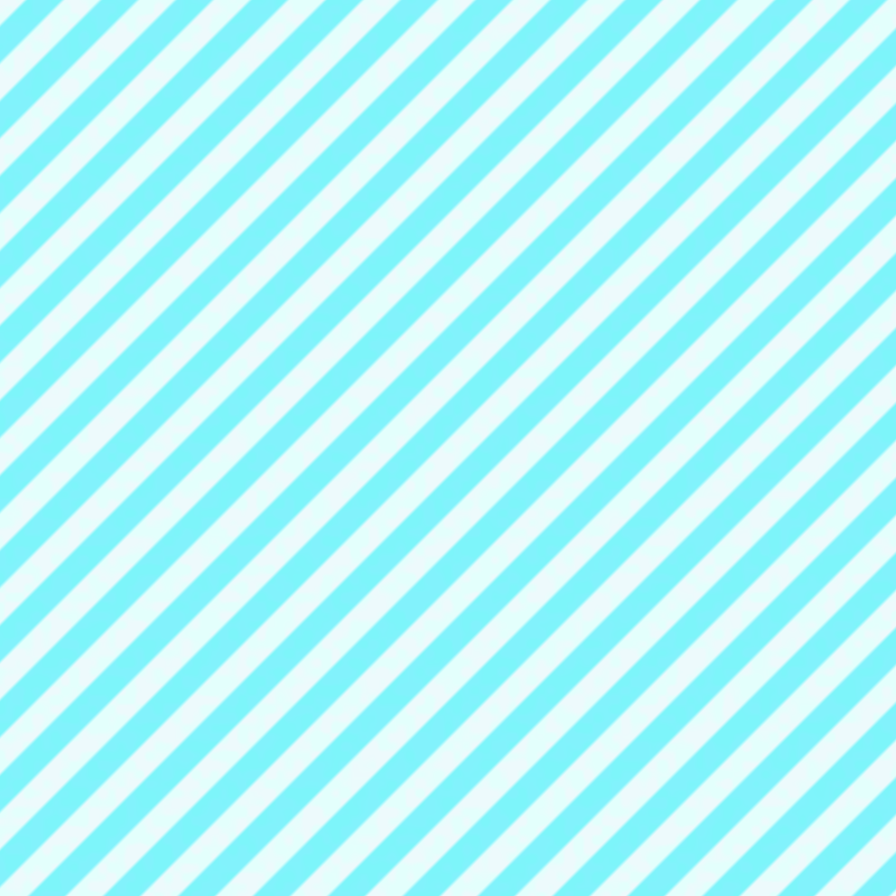
Write a WebGL 2 fragment shader that draws this pattern.

```glsl
#version 300 es
precision highp float;

uniform vec2 u_resolution;
out vec4 fragColor;

#define REPEATS 11.963       // stripe periods along each side
#define OFFSET 0.0286        // first cyan edge, from the top left corner
#define CYAN_SHARE 0.5       // part of each period that is cyan
#define SOFTNESS 0.042       // half width of the edge blur, in periods
#define MOTTLE_SCALE 96.0    // cells of faint mottling per side
#define CYAN_A vec3(0.510, 0.950, 0.990)
#define CYAN_B vec3(0.490, 0.960, 0.980)
#define PALE_A vec3(0.890, 1.000, 0.990)
#define PALE_B vec3(0.930, 0.980, 0.990)

float hash(vec2 cell) {
    return fract(sin(dot(cell, vec2(127.1, 311.7))) * 43758.5453);
}

float valueNoise(vec2 p) {
    vec2 cell = floor(p);
    vec2 t = smoothstep(0.0, 1.0, fract(p));
    float low = mix(hash(cell), hash(cell + vec2(1.0, 0.0)), t.x);
    float high = mix(hash(cell + vec2(0.0, 1.0)), hash(cell + vec2(1.0, 1.0)), t.x);
    return mix(low, high, t.y);
}

// Signed distance to the nearest stripe edge in periods, negative inside cyan
float stripeDistance(vec2 p) {
    float phase = (p.x + 1.0 - p.y - OFFSET) * REPEATS;
    float fromCentre = abs(fract(phase - 0.5 * CYAN_SHARE + 0.5) - 0.5);
    return fromCentre - 0.5 * CYAN_SHARE;
}

void main() {
    vec2 p = gl_FragCoord.xy / u_resolution.y;

    // Blur the edges slightly, by no less than the pixel size
    float pixel = REPEATS * sqrt(2.0) / u_resolution.y;
    float blur = max(SOFTNESS, 0.75 * pixel);
    float pale = smoothstep(-blur, blur, stripeDistance(p));

    // Faint mottling within each colour
    float mottle = smoothstep(0.25, 0.75, valueNoise(p * MOTTLE_SCALE));
    vec3 cyanColor = mix(CYAN_A, CYAN_B, mottle);
    vec3 paleColor = mix(PALE_A, PALE_B, mottle);

    fragColor = vec4(mix(cyanColor, paleColor, pale), 1.0);
}
```
